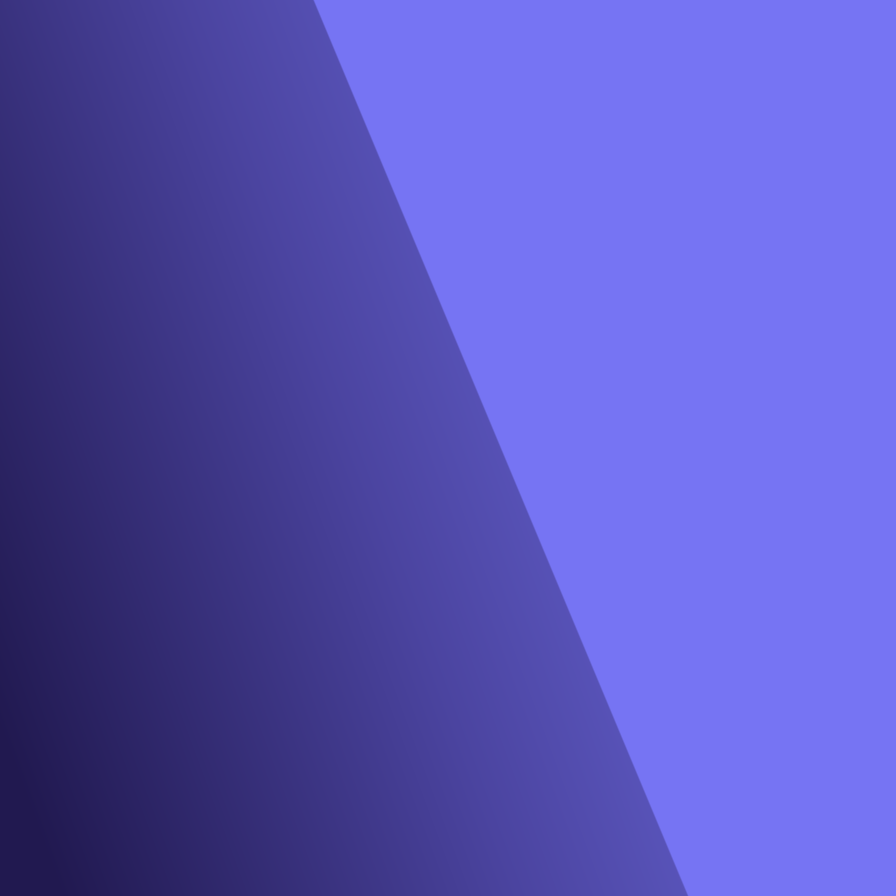
Give the GLSL for this background, as a three.js fragment shader.

```glsl
varying vec2 vUv;

const vec3 DEEP_INDIGO = vec3(0.129, 0.098, 0.314);
const vec3 MID_INDIGO = vec3(0.294, 0.267, 0.627);
const vec3 SOFT_INDIGO = vec3(0.345, 0.325, 0.722);
const vec3 PERIWINKLE = vec3(0.463, 0.455, 0.953);

const vec2 EDGE_BOTTOM = vec2(0.768, 0.0);
const vec2 EDGE_TOP = vec2(0.350, 1.0);
const float EDGE_SOFTNESS = 0.0012;

const float SHADE_SLANT = 0.37;
const float DEEP_STOP = 0.07;
const float MID_STOP = 0.58;
const float SOFT_STOP = 0.77;

// Signed distance to a line, positive on its right when looking from a to b
float lineDistance(vec2 p, vec2 a, vec2 b) {
  vec2 along = normalize(b - a);
  return dot(p - a, vec2(along.y, -along.x));
}

// Progress between two stops, clamped to 0..1
float ramp(float from, float to, float t) {
  return clamp((t - from) / (to - from), 0.0, 1.0);
}

// Slanted three-stop gradient
vec3 shadedPanel(vec2 p) {
  float t = p.x + SHADE_SLANT * p.y;
  vec3 color = mix(DEEP_INDIGO, MID_INDIGO, ramp(DEEP_STOP, MID_STOP, t));
  return mix(color, SOFT_INDIGO, ramp(MID_STOP, SOFT_STOP, t));
}

void main() {
  // Flat panel over the shaded one, split by the diagonal edge
  float edge = lineDistance(vUv, EDGE_BOTTOM, EDGE_TOP);
  float flatPanel = smoothstep(-EDGE_SOFTNESS, EDGE_SOFTNESS, edge);
  gl_FragColor = vec4(mix(shadedPanel(vUv), PERIWINKLE, flatPanel), 1.0);
}
```
